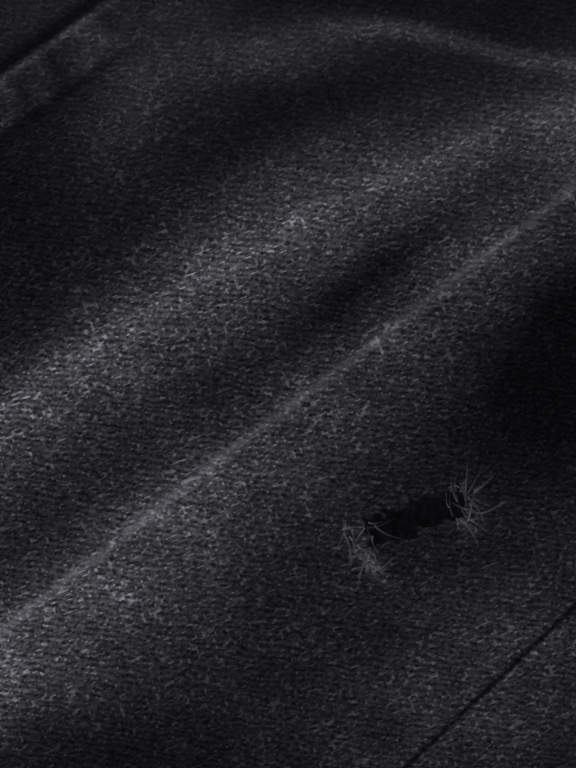
Give the GLSL for this texture, as a Shadertoy shader.

```glsl
// Folded charcoal denim with diagonal ridges, two seams and a frayed tear.
// Soft ridge profiles give the light, stretched value noise gives the twill,
// and a loop of hashed curved strands gives the loose threads.

float hash(vec2 p) {
    vec3 q = fract(p.xyx * 0.1031);
    q += dot(q, q.yzx + 33.33);
    return fract((q.x + q.y) * q.z);
}

float noise(vec2 p) {
    vec2 i = floor(p), f = fract(p), e = vec2(0.0, 1.0);
    f = f * f * (3.0 - 2.0 * f);
    return mix(mix(hash(i), hash(i + e.yx), f.x),
               mix(hash(i + e.xy), hash(i + e.yy), f.x), f.y);
}

vec2 rotate(vec2 p, float a) {
    float c = cos(a), s = sin(a);
    return vec2(c * p.x + s * p.y, c * p.y - s * p.x);
}

float bell(float d, float width) {
    return exp(-d * d / (width * width));
}

// Soft ellipse of light, tilted by an angle
float glow(vec2 p, vec2 centre, vec2 radius, float angle) {
    vec2 q = rotate(p - centre, angle) / radius;
    return exp(-dot(q, q));
}

// Light on a fold: d is positive above the crest
float foldLight(float d, float above, float below) {
    return d > 0.0 ? exp(-d / above) : bell(d, below);
}

// Signed distance to the sharp front crest
float frontCrest(vec2 p) {
    return (p.y - 0.180 - 0.772 * p.x + 0.006 * (noise(p * 7.0) - 0.5)) * 0.79;
}

// Large folds and broad patches of light
float clothTone(vec2 p, float front) {
    float middle = (p.y - 0.466 - 0.72 * p.x + 0.24 * p.x * p.x) * 0.85;
    float back = p.y - 0.965 + 0.05 * smoothstep(0.48, 0.75, p.x);
    float nearLeft = 1.0 - smoothstep(0.1, 0.75, p.x);

    float tone = 0.068 + 0.045 * smoothstep(0.5, 0.1, p.y);
    tone += mix(0.11, 0.20, nearLeft) * foldLight(front, 0.05, 0.13);
    tone += 0.07 * bell(front, 0.007);
    tone += mix(0.14, 0.21, nearLeft) * foldLight(middle, 0.05, 0.10);
    tone += 0.03 * bell(middle, 0.02);
    tone += 0.10 * bell(back, 0.014) * smoothstep(0.34, 0.52, p.x);
    tone += 0.11 * glow(p, vec2(0.36, 0.93), vec2(0.12, 0.045), 0.2);
    tone += 0.10 * glow(p, vec2(0.36, 0.76), vec2(0.15, 0.05), 0.6);
    tone += 0.10 * glow(p, vec2(0.20, 0.91), vec2(0.07, 0.15), -0.5);
    tone += 0.06 * glow(p, vec2(0.64, 0.14), vec2(0.20, 0.13), 0.7);
    tone -= 0.03 * glow(p, vec2(0.40, 0.84), vec2(0.12, 0.05), 0.4);
    tone -= 0.08 * glow(p, vec2(0.50, 0.655), vec2(0.18, 0.028), 0.65);
    tone -= 0.09 * glow(p, vec2(0.75, 0.57), vec2(0.15, 0.10), 0.7);
    tone -= 0.06 * glow(p, vec2(0.05, 0.0), vec2(0.24, 0.09), 0.0);
    return max(tone, 0.05) * (0.86 + 0.28 * noise(p * 18.0));
}

// Pocket edge at the top left and stitched line at the lower right
float addSeams(float tone, vec2 p) {
    float edge = (p.y - 0.902 - 0.7 * p.x) * 0.82;
    float strip = smoothstep(-0.08, -0.05, edge) * smoothstep(0.005, -0.005, edge);
    float pucker = noise(rotate(p, 0.61) * vec2(55.0, 25.0));
    float fade = smoothstep(0.20, 0.12, p.x);
    tone += fade * strip * (0.01 + 0.09 * pucker);
    tone += fade * (0.08 * bell(edge + 0.005, 0.006) + 0.05 * smoothstep(0.01, 0.03, edge));
    tone *= 1.0 - fade * (0.3 * bell(edge - 0.007, 0.007) + 0.35 * bell(edge + 0.068, 0.007));
    float stitch = (p.y - 0.95 * (p.x - 0.527)) * 0.725;
    return tone * (1.0 - 0.65 * bell(stitch, 0.0038)) + 0.02 * bell(stitch + 0.008, 0.006);
}

// Twill rows, yarn grain and pale flecks, averaging near one
float twill(vec2 p, float focus) {
    vec2 q = rotate(p, -0.13);
    float rows = 0.5 + 0.5 * cos(6.2832 * (q.y / 0.0078 + 0.9 * noise(q * 60.0)));
    float yarn = noise(rotate(q, 0.3) * vec2(210.0, 330.0));
    float fuzz = noise(rotate(q, 0.9) * vec2(330.0, 400.0) + 17.0);
    float fleck = smoothstep(0.6, 1.0, noise(rotate(q, 0.5) * vec2(200.0, 320.0) + 51.0));
    float grain = 0.25 + 0.24 * rows + 0.50 * yarn + 0.42 * fuzz + 0.75 * fleck;
    return mix(1.0, grain, focus);
}

// Coverage of one bent thread from a start point
float strand(vec2 p, vec2 start, float angle, float len, float bend) {
    vec2 q = rotate(p - start, angle);
    float t = clamp(q.x / len, 0.0, 1.0);
    float d = length(q - vec2(t * len, bend * t * t));
    return smoothstep(0.0024, 0.0003, d) * (1.0 - 0.7 * t);
}

// A tuft of threads fanned around one direction
float tuft(vec2 p, vec2 base, vec2 spread, float angle, float fan, float seed) {
    float cover = 0.0;
    for (int i = 0; i < 26; i++) {
        vec2 k = vec2(float(i), seed);
        vec2 r = vec2(hash(k), hash(k + 7.3)) - 0.5;
        float turn = angle + fan * (hash(k + 13.1) - 0.5);
        float len = mix(0.010, 0.040, hash(k + 29.7));
        cover = max(cover, strand(p, base + r * spread, turn, len, 0.03 * r.x) * (0.4 + 0.6 * hash(k + 41.0)));
    }
    return cover;
}

// Dark opening with pale worn ends
float addTear(float tone, vec2 p, float grain) {
    vec2 q = rotate(p - vec2(0.543, 0.327), 0.34);
    vec2 box = abs(q) - vec2(0.066, 0.019);
    float d = length(max(box, 0.0)) + min(max(box.x, box.y), 0.0) + 0.018 * (noise(p * 110.0) - 0.5);
    float worn = glow(p, vec2(0.483, 0.268), vec2(0.012, 0.034), 0.55)
               + 0.8 * glow(p, vec2(0.614, 0.325), vec2(0.017, 0.022), -0.3);
    tone += grain * 0.10 * worn;
    tone = mix(tone, 0.025 + 0.03 * grain * noise(q * vec2(180.0, 90.0)), smoothstep(0.003, -0.004, d));
    float threads = max(tuft(p, vec2(0.468, 0.288), vec2(0.045, 0.065), -0.95, 2.8, 3.0),
                        tuft(p, vec2(0.607, 0.347), vec2(0.045, 0.05), 0.75, 4.2, 11.0));
    return mix(tone, 0.38, 0.65 * threads);
}

void mainImage(out vec4 fragColor, in vec2 fragCoord) {
    vec2 p = fragCoord / iResolution.xy * vec2(0.75, 1.0);
    float front = frontCrest(p);
    float focus = mix(1.0, 0.6, smoothstep(0.6, 1.0, p.y)) * (1.0 - 0.4 * bell(front, 0.008));
    float grain = twill(p, focus);
    float tone = addTear(addSeams(clothTone(p, front), p) * grain, p, grain);
    fragColor = vec4(tone * vec3(0.99, 0.98, 1.03) + vec3(0.0, 0.0, 0.005), 1.0);
}
```
